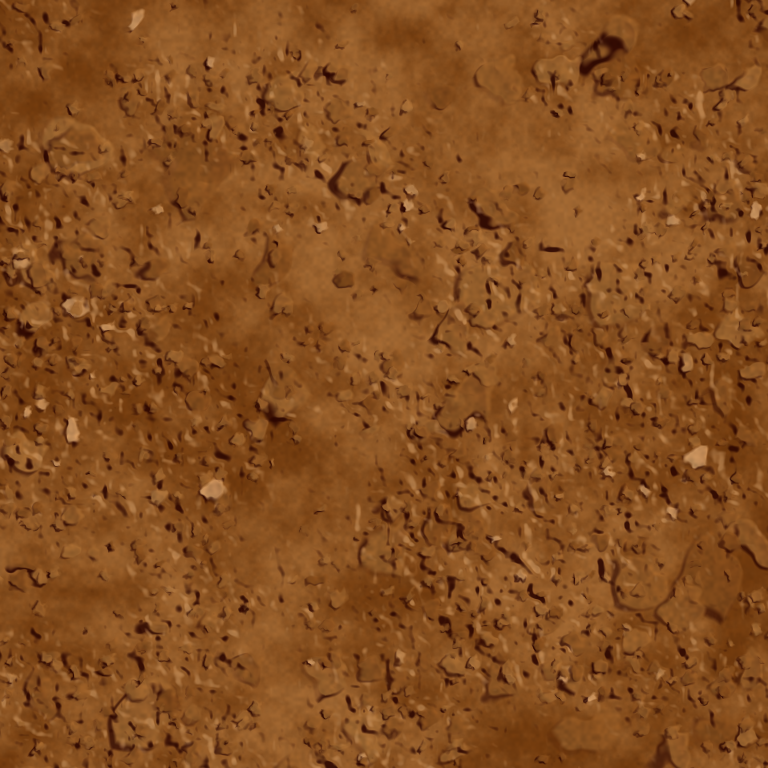
Write a three.js fragment shader that draws this texture.

```glsl
// Dry ochre soil with crumbs, half-buried stones and low sunlight from the upper right.
varying vec2 vUv;

const vec2 SUN = vec2(0.8, 0.6);
const vec3 SHADOW = vec3(0.17, 0.02, 0.0);
const vec3 PALE = vec3(0.80, 0.59, 0.38);

float hash(vec2 p) {
  vec3 q = fract(vec3(p.xyx) * 0.1031);
  q += dot(q, q.yzx + 33.33);
  return fract((q.x + q.y) * q.z);
}

float noise(vec2 p) {
  vec2 i = floor(p), f = fract(p);
  f = f * f * (3.0 - 2.0 * f);
  return mix(mix(hash(i), hash(i + vec2(1.0, 0.0)), f.x),
             mix(hash(i + vec2(0.0, 1.0)), hash(i + 1.0), f.x), f.y);
}

float fbm(vec2 p) {
  float sum = 0.0, amp = 0.533;
  for (int i = 0; i < 4; i++) {
    sum += amp * noise(p);
    p = mat2(1.6, 1.2, -1.2, 1.6) * p + 7.3;
    amp *= 0.5;
  }
  return sum;
}

// Where loose crumbs gather, 0 to 1
float clumps(vec2 p) {
  return smoothstep(0.30, 0.62, fbm(p * 8.0 + 3.0));
}

float crumbHeight(vec2 p) {
  p += 0.006 * vec2(noise(p * 60.0 + 20.0), noise(p * 60.0 + 80.0));
  return 0.5 * noise(p * vec2(42.0, 36.0)) + 0.55 * noise(p * vec2(82.0, 64.0) + 9.0)
       + 0.4 * noise(p.yx * 130.0 + 40.0);
}

// Rounded, slightly square outline
float stoneDistance(vec2 q, float angle, float stretch, float size) {
  float c = cos(angle), s = sin(angle);
  q = mat2(c, s, -s, c) * q;
  q.y *= stretch;
  return mix(length(q), 1.1 * max(abs(q.x), abs(q.y)), 0.45) - size;
}

// One size class of stones, each with a shadow on its lower left
vec3 addStones(vec3 col, vec2 p, float cells, float bare, float crowded) {
  vec2 g = p * cells;
  vec2 wobble = vec2(noise(g * 2.3 + 11.0), noise(g * 2.3 + 57.0)) - 0.5;
  g += 0.34 * wobble + 0.14 * (noise(g * 6.0) - 0.5);
  float soft = 0.015 + 0.0025 * cells;
  float reach = 0.065 + 0.003 * cells;
  float grain = noise(p * 150.0) - 0.5;
  float patchy = smoothstep(0.25, 0.6, noise(g * 3.1 + 5.0));
  for (int y = -1; y <= 1; y++) {
    for (int x = -1; x <= 1; x++) {
      vec2 id = floor(g) + vec2(float(x), float(y));
      vec2 seed = id + cells * 3.0;
      vec2 centre = id + 0.5 + 0.55 * (vec2(hash(seed + 1.7), hash(seed + 8.1)) - 0.5);
      if (hash(seed) > mix(bare, crowded, clumps(centre / cells))) continue;

      float size = mix(0.17, 0.40, hash(seed + 4.3));
      float angle = 6.28 * hash(seed + 6.9);
      float stretch = mix(1.0, 1.6, hash(seed + 2.4));
      float tone = hash(seed + 9.6);
      vec2 q = g - centre;
      float body = 1.0 - smoothstep(-soft, soft, stoneDistance(q, angle, stretch, size));
      float shade = 1.0 - smoothstep(-soft, soft, stoneDistance(q + SUN * reach, angle, stretch, size));
      col = mix(col, SHADOW, shade * mix(0.2, 1.0, patchy) * mix(0.5, 1.0, hash(seed + 5.2)));

      float facing = dot(q, SUN) / size;
      vec3 stone = mix(vec3(0.51, 0.29, 0.10), vec3(0.64, 0.42, 0.20), tone);
      stone = mix(stone, PALE, step(20.0, cells) * smoothstep(0.90, 0.98, tone));
      stone *= 1.0 + 0.08 * facing + 0.16 * grain;
      col = mix(col, stone, body * clamp(0.88 - 0.2 * facing, 0.0, 1.0));
    }
  }
  return col;
}

void main() {
  vec2 p = vUv;
  float clump = clumps(p);

  // Packed earth with broad and fine mottling
  float mottle = 0.45 * fbm(p * 4.0 + 9.0) + 0.3 * noise(p * 22.0) + 0.25 * fbm(p * 70.0);
  vec3 col = mix(vec3(0.44, 0.225, 0.05), vec3(0.63, 0.405, 0.195), smoothstep(0.22, 0.80, mottle));

  // Flat, half-buried stones
  vec3 earth = col;
  col = addStones(col, p, 7.0, 0.22, 0.42);
  col = addStones(col, p, 13.0, 0.16, 0.46);
  col = mix(col, earth, 0.08);

  // Crumbs: side-lit slopes of a fine relief
  float slope = crumbHeight(p + SUN * 0.007) - crumbHeight(p);
  slope *= mix(0.36, 1.0, clump);
  col = mix(col, SHADOW, 0.9 * smoothstep(0.10, 0.40, slope));
  col = mix(col, PALE, 0.6 * smoothstep(0.08, 0.42, -slope));

  // Gravel gathered in clumps
  col = addStones(col, p, 26.0, 0.06, 0.32);
  col = addStones(col, p, 46.0, 0.10, 0.36);

  // Fine dust
  col *= 0.94 + 0.10 * noise(p * 190.0);
  gl_FragColor = vec4(col, 1.0);
}
```
